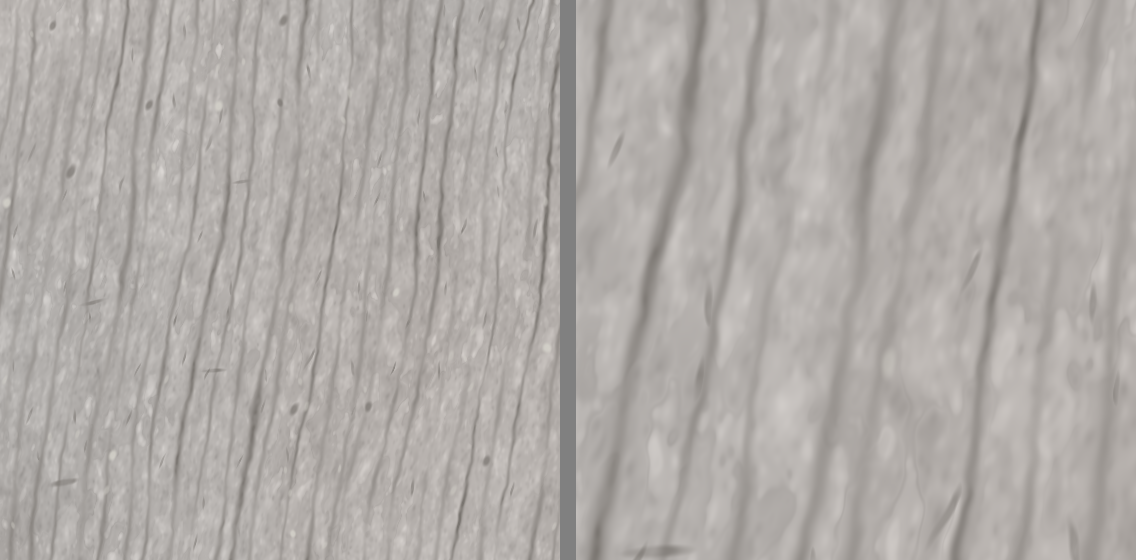
Left, the full canvas; right, a detail of the centre.
Reproduce this texture procedurally as a three.js fragment shader.

```glsl
#define LEAN 0.135
#define GROOVE_COUNT 25.0
#define GROOVE_DEPTH 1.0
#define FIBRE_CONTRAST 0.054
#define FLAKE_CONTRAST 0.046
#define WOOD_COLOR vec3(0.714, 0.697, 0.684)
#define GROOVE_COLOR vec3(0.475, 0.457, 0.438)
#define CHIP_COLOR vec3(0.83, 0.82, 0.79)

varying vec2 vUv;

vec3 hash3(vec2 cell) {
  vec3 h = fract(cell.xyx * vec3(0.1031, 0.1030, 0.0973));
  h += dot(h, h.yxz + 33.33);
  return fract((h.xxy + h.yzz) * h.zyx);
}

// Cellular noise: one soft light or dark blob per cell, about -1 to 1
float blobs(vec2 p) {
  vec2 cell = floor(p);
  float sum = 0.0;
  for (int j = -1; j <= 1; j++) {
    for (int i = -1; i <= 1; i++) {
      vec2 id = cell + vec2(float(i), float(j));
      vec3 h = hash3(id);
      vec2 d = p - id - h.xy;
      sum += (2.0 * h.z - 1.0) * exp(-4.0 * dot(d, d));
    }
  }
  return sum;
}

// Long wavering grooves, each with its own width, depth and fading
float grooves(vec2 p) {
  float x = p.x * GROOVE_COUNT;
  float cell = floor(x);
  float dark = 0.0;
  for (int i = -1; i <= 1; i++) {
    float id = cell + float(i);
    vec3 h = hash3(vec2(id, 7.0));
    vec3 phase = 6.2832 * hash3(vec2(id, 19.0));
    float center = id + 0.2 + 0.6 * h.x
      + 0.12 * sin(7.0 * p.y + phase.x) + 0.05 * sin(23.0 * p.y + phase.y);
    float fade = 0.66 + 0.26 * sin(5.0 * p.y + phase.z)
      + 0.18 * sin(17.0 * p.y + phase.x) + 0.12 * sin(41.0 * p.y + phase.y);
    float width = mix(0.075, 0.15, h.y) * (0.75 + 0.4 * fade);
    float d = (x - center) / width;
    float depth = mix(0.32, 1.0, h.z) * clamp(fade, 0.0, 1.0);
    dark = max(dark, depth * exp(-d * d));
  }
  return dark;
}

// Sparse rounded marks, at most one per cell
float marks(vec2 p, float count, float share, vec2 size, float turn, float seed) {
  vec2 cell = floor(p * count);
  vec3 h = hash3(cell + seed);
  vec3 shape = hash3(cell + seed + 57.0);
  float angle = turn + (shape.x - 0.5) * 0.7;
  vec2 d = (fract(p * count) - 0.25 - 0.5 * h.xy) / count;
  d = mat2(cos(angle), -sin(angle), sin(angle), cos(angle)) * d;
  d /= size * mix(0.6, 1.0, shape.y);
  return step(1.0 - share, h.z) * (1.0 - smoothstep(0.4, 1.3, length(d)));
}

void main() {
  // Leaning grain with a gentle bend
  vec2 grain = vUv;
  grain.x -= LEAN * vUv.y;
  grain.x += 0.006 * sin(6.0 * vUv.y + 2.5 * vUv.x)
    + 0.003 * sin(13.0 * vUv.y - 9.0 * vUv.x);
  vec2 ragged = grain;
  ragged += vec2(0.0026, 0.004) * blobs(vUv * vec2(24.0, 30.0));
  ragged.x += 0.0016 * blobs(vUv * vec2(75.0, 60.0) + 5.0);

  // Fibres from broad streaks to fine grit
  float broad = blobs(grain * vec2(12.0, 3.5) + 11.0);
  float streak = blobs(ragged * vec2(62.0, 17.0) + 31.0);
  float flake = blobs(ragged * vec2(95.0, 42.0) + 53.0);
  float grit = blobs(ragged * vec2(190.0, 100.0) + 71.0);
  float tone = FIBRE_CONTRAST * (0.6 * broad + 0.65 * streak + 0.75 * flake + 0.7 * grit);

  // Curled edges of flakes, only in rough patches
  float rough = smoothstep(-0.1, 0.6, blobs(vUv * vec2(13.0, 10.0) + 91.0));
  float edge = 1.0 - smoothstep(0.0, 0.2, abs(streak + 0.5 * flake + 0.25 * grit));
  tone -= FLAKE_CONTRAST * edge * (0.15 + 0.6 * rough);
  tone += FLAKE_CONTRAST * rough * smoothstep(0.35, 0.9, flake);

  // Faint cool and warm drift over the board
  float drift = sin(4.0 * vUv.x + 1.5) * sin(3.0 * vUv.y + 0.7) + 0.5 * broad;
  vec3 color = WOOD_COLOR + tone + drift * vec3(-0.004, 0.001, 0.003);

  // Grooves and short cracks along the grain
  float groove = grooves(ragged) * (1.0 + 0.35 * flake + 0.25 * grit);
  float crack = marks(ragged, 13.0, 0.38, vec2(0.0032, 0.018), 0.0, 83.0);
  groove = max(groove, 0.45 * crack * (1.0 + 0.6 * grit));
  color = mix(color, GROOVE_COLOR, clamp(GROOVE_DEPTH * groove, 0.0, 1.0));

  // Pits, twigs and pale chips
  float pit = marks(ragged, 9.0, 0.05, vec2(0.008, 0.013), 0.0, 3.0);
  float twig = marks(ragged, 5.0, 0.08, vec2(0.028, 0.006), 0.3, 23.0);
  color = mix(color, GROOVE_COLOR, 0.7 * max(pit, twig * (0.7 + 0.5 * flake)));
  float chip = marks(ragged, 9.0, 0.07, vec2(0.008, 0.011), 0.0, 41.0);
  float fleck = marks(ragged, 21.0, 0.10, vec2(0.005, 0.010), 0.0, 67.0);
  color = mix(color, CHIP_COLOR, max(0.85 * chip, 0.45 * fleck));

  gl_FragColor = vec4(color, 1.0);
}
```
